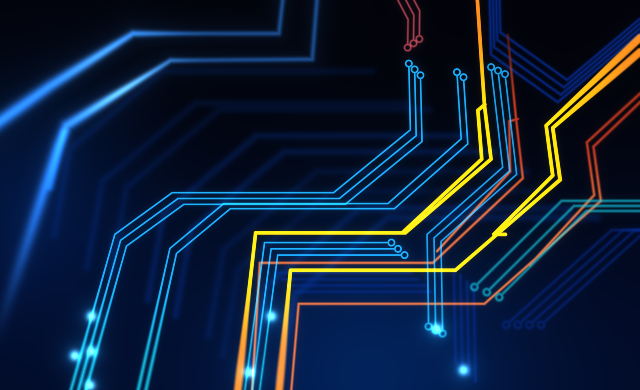
Write a Shadertoy shader that draws this background.

```glsl
#define FINE 0.21
#define BOLD 0.48
#define VIA_RADIUS 0.8
#define OVERLAP 0.35
#define HALO 0.1
#define CYAN vec3(0.1, 0.62, 0.9)
#define TEAL vec3(0.07, 0.66, 0.74)
#define YELLOW vec3(1.0, 0.86, 0.02)
#define ORANGE vec3(0.94, 0.52, 0.1)
#define COPPER vec3(0.85, 0.39, 0.17)
#define RED vec3(0.72, 0.2, 0.09)
#define BLUE vec3(0.02, 0.17, 0.58)

float hash(float n) { return fract(sin(n * 12.9898) * 43758.5453); }

float segment(vec2 p, vec2 a, vec2 b) {
  vec2 pa = p - a, ba = b - a;
  return length(pa - ba * clamp(dot(pa, ba) / dot(ba, ba), 0.0, 1.0));
}

// Polylines, two points per vec4
float path(vec2 p, vec4 a, vec2 b) {
  return min(segment(p, a.xy, a.zw), segment(p, a.zw, b));
}
float path(vec2 p, vec4 a, vec4 b) {
  return min(path(p, a, b.xy), segment(p, b.xy, b.zw));
}
float path(vec2 p, vec4 a, vec4 b, vec4 c) {
  return min(path(p, a, b), path(p, vec4(b.zw, c.xy), c.zw));
}

// Ends a trace in a hollow ring
float via(vec2 p, vec2 centre, float d) {
  float r = length(p - centre) - VIA_RADIUS;
  return min(max(d, -r), abs(r));
}

// Soft-edged trace with a faint halo
void trace(inout vec3 col, float d, float width, float blur, vec3 tint) {
  float b = max(blur, 55.0 / iResolution.y);
  float m = 1.0 - smoothstep(width - b, width + b, d);
  col = col * (1.0 - m * (1.0 - OVERLAP)) + tint * (m + HALO * exp(-d * 1.3));
}

float bump(vec2 p, vec2 centre, float radius) {
  vec2 q = (p - centre) / radius;
  return exp(-dot(q, q));
}

vec3 backdrop(vec2 p) {
  vec3 col = mix(vec3(0.008, 0.045, 0.16), vec3(0.006, 0.012, 0.04), smoothstep(0.0, 90.0, p.y));
  col += vec3(0.0, 0.09, 0.2) * bump(p, vec2(95, 5), 39.0);
  col += vec3(0.0, 0.06, 0.16) * bump(p, vec2(8, 50), 30.0);
  // Distant circuitry
  for (int i = 0; i < 9; i++) {
    float n = float(i);
    vec2 q = p - vec2(n * 7.0 + 6.0 * hash(n), 5.0 * hash(n + 20.0) - n * 4.5);
    float d = path(q, vec4(14, 36, 18, 58), vec4(42, 78, 96, 78));
    col += vec3(0.008, 0.07, 0.2) * (0.3 + 0.5 * hash(n + 7.0)) * exp(-d * d * 0.9);
  }
  return col;
}

// Broad luminous traces
vec3 beams(vec2 p) {
  float d = path(p, vec4(-2, 67.5, 13, 78), vec4(34.3, 91.4, 71.9, 91.4));
  d = min(d, segment(p, vec2(71.9, 91.4), vec2(73, 101)));
  d = min(d, path(p, vec4(-1, 13, 15, 62.4), vec4(17.2, 67.8, 44, 84.5), vec4(80.5, 84.8, 81.8, 101)));
  float width = mix(1.7, 0.65, smoothstep(0.0, 50.0, p.x));
  float gain = mix(0.95, 0.48, smoothstep(25.0, 55.0, p.x)) * smoothstep(5.0, 72.0, p.y);
  float core = exp(-d * d / (width * width));
  vec3 light = vec3(0.16, 0.47, 0.85) * gain * (core + 0.22 * exp(-d * 0.35));
  light += vec3(0.25, 0.32, 0.2) * core * bump(p, vec2(32, 77), 11.0);
  return light + vec3(0.04, 0.18, 0.36) * exp(-pow(segment(p, vec2(13, 52), vec2(16.5, 66)), 2.0));
}

void mainImage(out vec4 fragColor, in vec2 fragCoord) {
  vec2 p = fragCoord / iResolution.xy * vec2(165, 100), q;
  float low = 1.0 - smoothstep(2.0, 38.0, p.y), side = smoothstep(140.0, 165.0, p.x);
  float blur = 0.55 * low + 0.35 * side, d;
  vec3 cool = mix(CYAN, TEAL, low), col = backdrop(p) + beams(p);

  // Dim blue bundles
  for (int i = 0; i < 4; i++) {
    float n = float(i);
    q = p - n * vec2(3, 0);
    d = path(q, vec4(166, 41, 157.7, 41), vec2(130.5, 16.7));
    trace(col, via(q, vec2(130.5, 16.7), d), 0.3, 0.5, BLUE * 0.55);
    q = p - n * vec2(0.8, 1.9);
    d = path(q, vec4(126.2, 101, 126.6, 86), vec4(143.8, 73.8, 168, 94));
    trace(col, d, 0.3, 0.4, BLUE * 0.75);
    q = p - n * vec2(1.7, -1.6);
    d = min(segment(q, vec2(71, 30), vec2(106, 30)), segment(q, vec2(117, 31), vec2(117.5, 7)));
    trace(col, d, 0.3, 0.55, BLUE * 0.6);
  }

  // Copper traces turning red
  vec3 rust = mix(COPPER, RED, smoothstep(45.0, 65.0, p.y));
  d = path(p, vec4(65, 0, 67, 32.6), vec4(111.6, 32.6, 134.8, 54.3), vec4(133, 70, 130.9, 91));
  d = min(d, path(p, vec4(112.7, 35.6, 131.5, 56), vec4(131.3, 68.9, 133.5, 69.5)));
  trace(col, d, 0.3, 0.3, rust * (1.0 - 0.6 * smoothstep(72.0, 91.0, p.y)));
  d = path(p, vec4(75.1, 0, 77, 22.1), vec4(124.9, 22.1, 154.9, 48.5), vec4(153, 62.4, 165, 73.8));
  d = min(d, path(p, vec4(136.5, 32, 153.2, 50), vec4(151.3, 63.5, 165, 76)));
  trace(col, d, 0.3, 0.3 + 0.2 * side, rust);

  // Cool bundles, each shifted by a constant step
  for (int i = 0; i < 3; i++) {
    float n = float(i);
    q = p - n * vec2(1.5, -1.5);
    d = path(q, vec4(18, -1, 29.6, 39.9), vec4(44.4, 50.6, 86, 50.6), vec4(105.8, 66.7, 105.4, 83.7));
    trace(col, via(q, vec2(105.4, 83.7), d), FINE + 0.15 * low, blur, cool);
    q = p - n * vec2(1.7, -1.3);
    d = path(q, vec4(35.4, -1, 43.8, 36.3), vec4(57.7, 47.8, 100, 47.8), vec4(118.9, 64.4, 117.8, 81.5));
    if (i < 2) trace(col, via(q, vec2(117.8, 81.5), d), FINE + 0.2 * low, blur, cool);
    q = p - n * vec2(1.7, -1.6);
    d = path(q, vec4(63, -1, 68.2, 37.8), vec2(100.9, 37.8));
    trace(col, via(q, vec2(100.9, 37.8), d), FINE, blur * 0.7, cool);
    q = p - n * vec2(1.8, -0.9);
    d = path(q, vec4(126.6, 82.8, 129.6, 57.1), vec4(110.1, 39.9, 110.5, 16.3));
    d = via(q, vec2(110.5, 16.3), via(q, vec2(126.6, 82.8), d));
    trace(col, d, FINE, blur, cool * 0.9);
    q = p - n * vec2(3.2, -1.3);
    d = path(q, vec4(166, 48.5, 144.8, 48.5), vec2(122.3, 26.4));
    trace(col, via(q, vec2(122.3, 26.4), d), 0.3, 0.4, TEAL * 0.75);
    q = p - n * vec2(1.5, 1.1);
    d = path(q, vec4(101.5, 102, 105.2, 95), vec2(105.1, 87.8));
    trace(col, via(q, vec2(105.1, 87.8), d), FINE, 0.25, vec3(0.6, 0.23, 0.27));
  }

  // Bold yellow traces
  d = path(p, vec4(61.2, -1, 65.9, 40.3), vec4(104.5, 40.3, 126.6, 59.2), vec4(124.9, 73, 123, 101));
  d = min(d, path(p, vec4(103.7, 40.3, 124.2, 59.2), vec4(123.2, 71.7, 125, 73.2)));
  d = min(d, path(p, vec4(71.9, -1, 74.9, 30.7), vec4(117.4, 30.7, 144.4, 53.9), vec4(142.5, 67.2, 165, 86.7)));
  d = min(d, path(p, vec4(130.3, 39.9, 127.3, 39.9), vec2(142.5, 55)));
  d = min(d, path(p, vec4(142.5, 55, 140.8, 67.8), vec2(165, 90.3)));
  float warm = max(max(1.0 - smoothstep(8.0, 30.0, p.y), side), smoothstep(70.0, 95.0, p.y));
  trace(col, d, BOLD + 0.5 * max(low * low, side), blur, mix(YELLOW, ORANGE, warm));

  // Glowing nodes
  vec2 nodes[8] = vec2[8](vec2(23.6, 18.9), vec2(19.3, 8.8), vec2(23.6, 9.9), vec2(23.2, 1.2),
    vec2(64.2, 4.5), vec2(70, 18.9), vec2(112.6, 15.7), vec2(119.5, 5.1));
  for (int i = 0; i < 8; i++) {
    float r = length(p - nodes[i]) / 1.2;
    col += vec3(0.5, 0.9, 1.0) * exp(-r * r) + CYAN * 0.5 * exp(-r * 0.65);
  }
  fragColor = vec4(clamp(col, 0.0, 1.0), 1.0);
}
```
